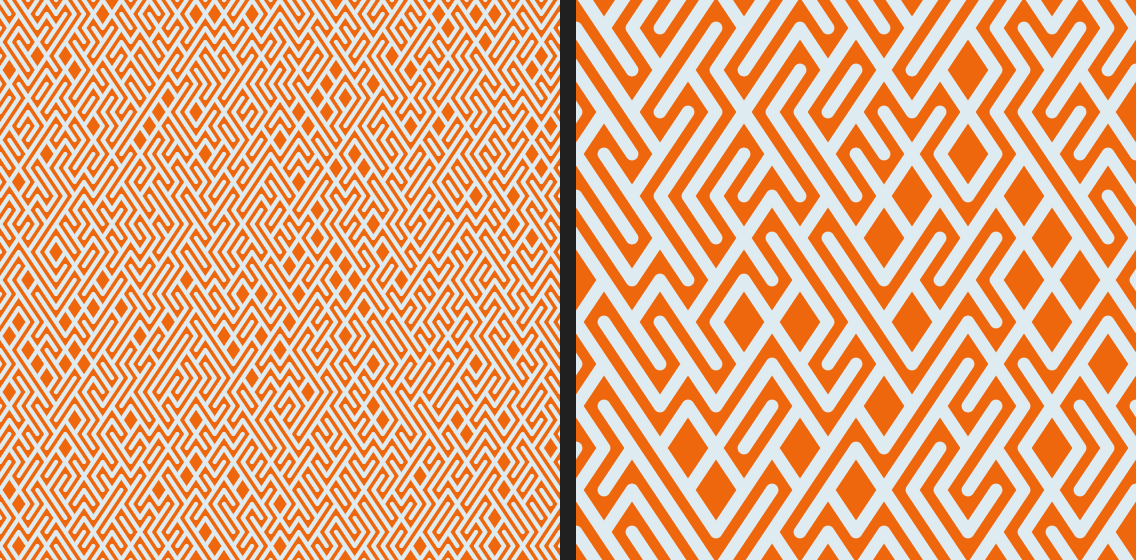
Left: the whole. Right: its middle third, enlarged.
Reproduce this pattern procedurally as a Shadertoy shader.

```glsl
// Random maze of pale round-ended diagonal strokes on orange, 60 by 40 tall cells.

float hash(vec2 p) {
    vec3 q = fract(vec3(p.xyx) * 0.1031);
    q += dot(q, q.yzx + 33.33);
    return fract((q.x + q.y) * q.z);
}

float segmentDistance(vec2 p, vec2 a, vec2 b) {
    vec2 pa = p - a, ba = b - a;
    return length(pa - ba * clamp(dot(pa, ba) / dot(ba, ba), 0.0, 1.0));
}

// Distance to the diagonal of one cell, leaning left or right at random
float strokeDistance(vec2 p, vec2 cell, vec2 cellSize) {
    vec2 halfDiagonal = 0.5 * cellSize;
    if (hash(cell + 17.0) < 0.5) halfDiagonal.x = -halfDiagonal.x;
    vec2 center = (cell + 0.5) * cellSize;
    return segmentDistance(p, center - halfDiagonal, center + halfDiagonal);
}

void mainImage(out vec4 fragColor, in vec2 fragCoord) {
    vec2 uv = fragCoord / iResolution.y;
    float pixel = 1.0 / iResolution.y;
    vec2 cellSize = 1.0 / vec2(60.0, 40.0);
    vec2 cell = floor(uv / cellSize);

    // Neighbours are included so that joints and caps cross cell borders
    float d = 1.0;
    for (int y = -1; y <= 1; y++)
        for (int x = -1; x <= 1; x++)
            d = min(d, strokeDistance(uv, cell + vec2(x, y), cellSize));

    float stroke = clamp(0.5 - (d - 0.0038) / pixel, 0.0, 1.0);
    vec3 orange = vec3(0.935, 0.405, 0.05);
    vec3 paleBlue = vec3(0.87, 0.922, 0.945);
    fragColor = vec4(mix(orange, paleBlue, stroke), 1.0);
}
```
